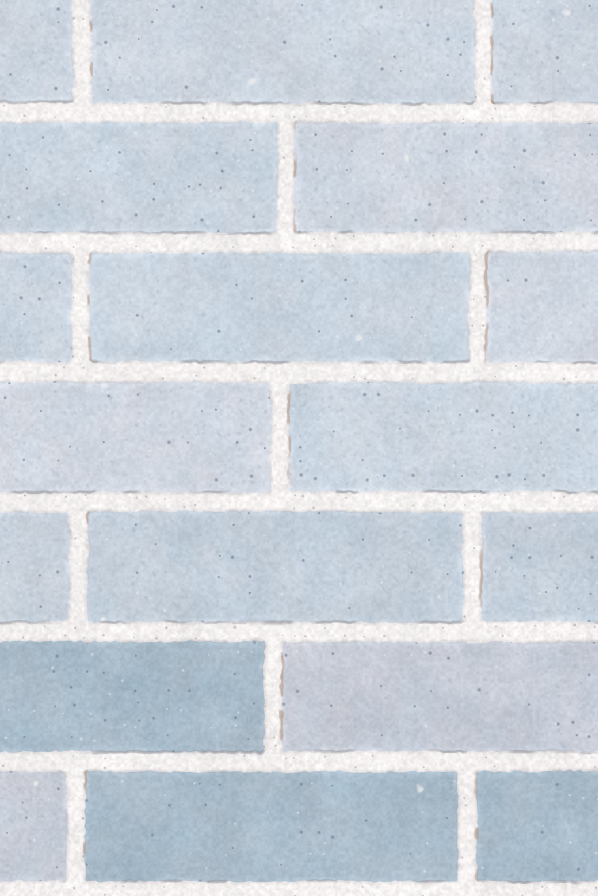
Write a Shadertoy shader that draws this texture.

```glsl
// Pale blue-grey brick wall in running bond with rough white mortar.
// Each brick is a rounded box distance, worn by value noise; hashes vary
// its tint, mottling and pits. One unit is the height of one brick course.

float hash(vec2 p) {
    vec3 q = fract(p.xyx * 0.1031);
    q += dot(q, q.yzx + 33.33);
    return fract((q.x + q.y) * q.z);
}

float noise(vec2 p) {
    vec2 i = floor(p), f = fract(p);
    f = f * f * (3.0 - 2.0 * f);
    return mix(mix(hash(i), hash(i + vec2(1, 0)), f.x),
               mix(hash(i + vec2(0, 1)), hash(i + vec2(1, 1)), f.x), f.y);
}

float fbm(vec2 p) {
    float sum = 0.0, amp = 0.5;
    for (int i = 0; i < 4; i++) {
        sum += amp * noise(p);
        p = p * 2.03 + 17.3;
        amp *= 0.5;
    }
    return sum / 0.9375;
}

// One soft dot in a share of the cells, each of random place and size
float specks(vec2 p, float share, float radius) {
    vec2 cell = floor(p);
    vec2 centre = 0.3 + 0.4 * vec2(hash(cell + 3.1), hash(cell + 41.7));
    float r = radius * (0.5 + 0.5 * hash(cell + 77.0));
    float dotMask = 1.0 - smoothstep(0.3 * r, 1.3 * r, length(fract(p) - centre));
    return dotMask * step(hash(cell + 9.4), share);
}

float roundBox(vec2 p, vec2 halfSize, float r) {
    vec2 d = abs(p) - halfSize + r;
    return length(max(d, 0.0)) + min(max(d.x, d.y), 0.0) - r;
}

void mainImage(out vec4 fragColor, in vec2 fragCoord) {
    float courses = 6.903;
    float px = courses / iResolution.y;
    vec2 p = vec2(fragCoord.x, iResolution.y - fragCoord.y) * px + vec2(0.0, 0.133);

    // Running bond, narrowing a little towards the bottom
    float row = floor(p.y);
    float odd = mod(row, 2.0);
    float pitch = 3.088 - 0.0125 * row;
    float shift = 0.634 - 0.008 * row + odd * (0.5 * pitch + 0.05 - 0.01 * row);
    float column = floor((p.x - shift) / pitch);
    vec2 id = vec2(column, row);
    vec2 q = vec2(p.x - shift - (column + 0.5) * pitch, fract(p.y) - 0.5);
    vec2 halfSize = vec2(0.5 * pitch - 0.072, 0.422);
    halfSize += 0.008 * (vec2(hash(id + 5.0), hash(id + 8.0)) - 0.5);

    // Brick outline with worn edges
    float wear = 0.018 * (noise(p * 7.0) - 0.5) + 0.016 * (noise(p * 26.0) - 0.5);
    float d = roundBox(q, halfSize, 0.025) + wear;
    float brickMask = 1.0 - smoothstep(-0.8 * px, 0.8 * px, d);

    float grain = noise(p * 34.0) - 0.5;
    float fine = noise(p * 61.0 + 9.0) - 0.5;
    float cloud = fbm(p * 3.5 + 20.0) - 0.5;

    // Brick tint: lavender grey to pale blue, deeper blue in the lowest courses
    float blueness = hash(id + 23.0);
    vec3 brick = mix(vec3(0.82, 0.842, 0.88), vec3(0.785, 0.83, 0.873), blueness);
    float low = smoothstep(3.5, 5.0, row);
    float pale = mod(row + column, 2.0) * step(column, 0.0);
    brick = mix(brick, vec3(0.665, 0.735, 0.79), low * (1.0 - pale));
    brick = mix(brick, vec3(0.765, 0.775, 0.815), 0.6 * low * pale);

    // Mottling, grain and pits
    brick += 0.075 * cloud + 0.045 * grain + 0.04 * fine;
    brick += vec3(0.03, 0.005, -0.005) * (noise(p * 5.0 + 50.0) - 0.5);
    float speckled = 0.2 + 0.35 * hash(id + 61.0);
    float blotch = specks(p * 11.0 + 2.0 * cloud, speckled, 0.22);
    float pit = specks(p * 8.0 + 31.0, 0.5 * speckled, 0.13);
    float glint = specks(p * 9.0 + 73.0, 0.12, 0.13);
    brick = mix(brick, vec3(0.64, 0.69, 0.77), 0.32 * blotch);
    brick = mix(brick, vec3(0.43, 0.48, 0.56), 0.6 * pit);
    brick = mix(brick, vec3(0.93, 0.94, 0.95), 0.5 * glint);

    // Rare white chips, and a pale rim on the arris
    float chip = specks(p * 1.7 + 0.25 * cloud + 6.0, 0.1, 0.07);
    float rim = smoothstep(-0.05, -0.01, d) * noise(p * 12.0 + 80.0);
    brick = mix(brick, vec3(0.94), 0.75 * chip);
    brick += 0.05 * rim;

    // Sandy mortar, shaded where it meets the bricks
    vec3 mortar = vec3(0.955, 0.945, 0.94) + 0.065 * grain + 0.06 * fine + 0.05 * cloud;
    mortar -= vec3(0.05, 0.055, 0.045) * (1.0 - smoothstep(0.0, 0.035, d));
    mortar -= 0.16 * specks(p * 13.0 + 15.0, 0.14, 0.17);

    vec3 color = mix(mortar, brick, brickMask);

    // Broken crevice line, strongest at the left and lower brick edges
    float leftEdge = smoothstep(halfSize.x - 0.03, halfSize.x, -q.x);
    float lowerEdge = smoothstep(halfSize.y - 0.03, halfSize.y, q.y);
    float broken = smoothstep(0.42, 0.7, noise(p * vec2(6.0, 9.0) + 130.0));
    float crevice = 1.0 - smoothstep(0.004, 0.018, abs(d - 0.003));
    crevice *= broken * (0.12 + 0.4 * leftEdge + 0.35 * lowerEdge);
    color = mix(color, mix(vec3(0.5, 0.51, 0.54), vec3(0.66, 0.54, 0.46), leftEdge), crevice);

    fragColor = vec4(clamp(color, 0.0, 1.0), 1.0);
}
```
